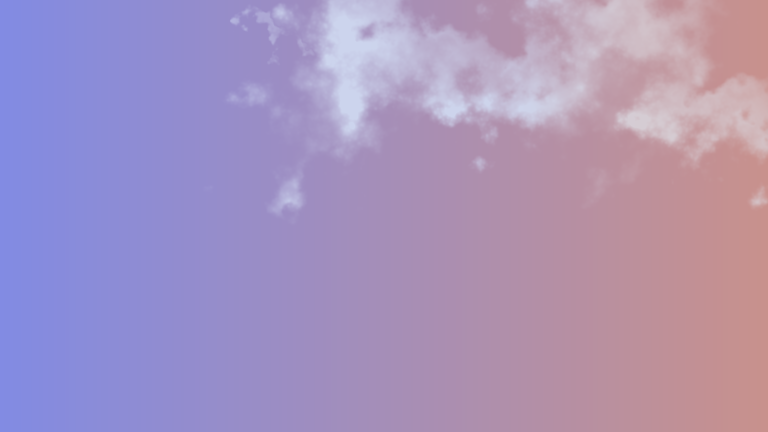
This background is drawn by a Shadertoy shader. Its source:

```glsl
#define SKY_LEFT vec3(0.508, 0.545, 0.890)
#define SKY_RIGHT vec3(0.785, 0.568, 0.550)
#define CLOUD_COOL vec3(0.815, 0.855, 0.945)
#define CLOUD_WARM vec3(0.845, 0.820, 0.845)
#define CELL_SCALE 7.0
#define OCTAVES 5
#define WARP 0.20
#define MOTTLE 0.75
#define CORE 0.25
#define RIM 1.25
#define UNDERSIDE 0.82

vec2 hash2(vec2 cell) {
    vec2 h = vec2(dot(cell, vec2(127.1, 311.7)), dot(cell, vec2(269.5, 183.3)));
    return fract(sin(h) * 43758.5);
}

// Smooth cellular noise: one soft bump per cell, mean near 0.5
float cells(vec2 p) {
    vec2 base = floor(p), f = p - base;
    float sum = 0.0;
    for (int j = -1; j <= 1; j++) {
        for (int i = -1; i <= 1; i++) {
            vec2 offset = vec2(i, j);
            vec2 d = offset + hash2(base + offset) - f;
            sum += exp(-6.0 * dot(d, d));
        }
    }
    return sum;
}

// Layered cells, centred on zero
float billow(vec2 p) {
    float sum = 0.0, amplitude = 0.5;
    for (int i = 0; i < OCTAVES; i++) {
        sum += amplitude * (cells(p) - 0.52);
        p = mat2(1.6, 1.2, -1.2, 1.6) * p + 3.7;
        amplitude *= 0.52;
    }
    return sum;
}

// Soft ellipse with a longer fade below its centre
float puff(vec2 p, vec2 centre, vec2 radius, float opacity) {
    vec2 q = (p - centre) / radius;
    q.y *= q.y < 0.0 ? UNDERSIDE : 1.0;
    return opacity * (1.0 - smoothstep(CORE, RIM, length(q)));
}

// Joins two opacities as overlapping layers
float veil(float a, float b) {
    return 1.0 - (1.0 - a) * (1.0 - b);
}

float cloudBank(vec2 p) {
    // Left head with its trailing wisps
    float left = puff(p, vec2(0.81, 0.94), vec2(0.145, 0.15), 0.80);
    left = veil(left, puff(p, vec2(0.81, 0.80), vec2(0.17, 0.11), 0.38));
    left = veil(left, puff(p, vec2(0.70, 0.73), vec2(0.09, 0.12), 0.26));
    left = veil(left, puff(p, vec2(0.633, 0.90), vec2(0.028, 0.035), 0.42));

    // Bridge sinking towards the middle
    float bridge = puff(p, vec2(0.995, 0.86), vec2(0.13, 0.09), 0.62);
    bridge = veil(bridge, puff(p, vec2(1.18, 0.785), vec2(0.15, 0.095), 0.78));

    // Tall right mass, its low haze and the outer tail
    float right = puff(p, vec2(1.33, 0.90), vec2(0.12, 0.15), 0.55);
    right = veil(right, puff(p, vec2(1.48, 0.95), vec2(0.19, 0.13), 0.60));
    right = veil(right, puff(p, vec2(1.36, 0.74), vec2(0.26, 0.09), 0.20));
    right = veil(right, puff(p, vec2(1.56, 0.785), vec2(0.095, 0.075), 0.55));
    right = veil(right, puff(p, vec2(1.70, 0.72), vec2(0.16, 0.085), 0.65));

    return veil(veil(left, bridge), right);
}

void mainImage(out vec4 fragColor, in vec2 fragCoord) {
    vec2 uv = fragCoord / iResolution.xy;
    vec2 p = uv * vec2(16.0 / 9.0, 1.0);

    // Sky
    vec3 color = mix(SKY_LEFT, SKY_RIGHT, uv.x);

    // Cloud, with ragged edges and a mottled body
    vec2 noisePoint = p * CELL_SCALE;
    vec2 ragged = vec2(billow(noisePoint), billow(noisePoint + 17.3));
    float density = cloudBank(p + WARP * ragged);
    density *= 1.0 + MOTTLE * (ragged.x + ragged.y);
    vec3 cloud = mix(CLOUD_COOL, CLOUD_WARM, smoothstep(0.65, 0.85, uv.x));
    color = mix(color, cloud, clamp(density, 0.0, 0.92));

    fragColor = vec4(color, 1.0);
}
```
